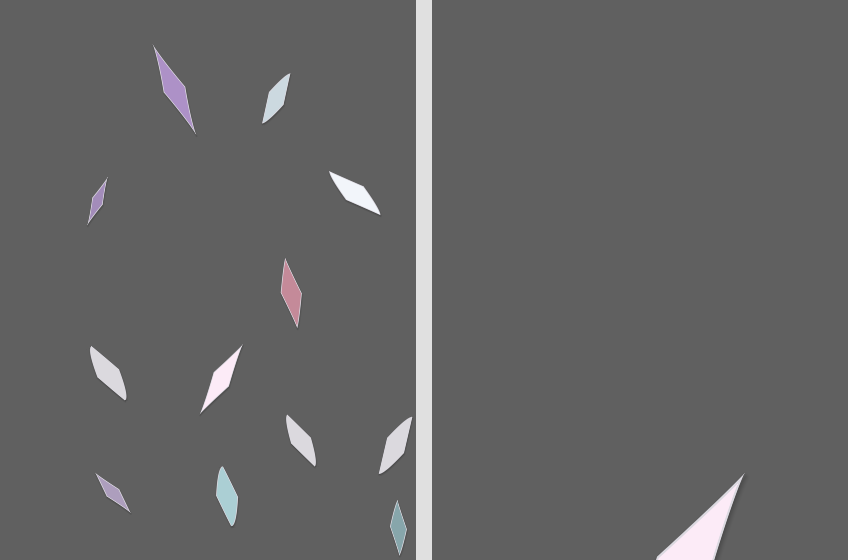
Left, the full canvas; right, a detail of the centre.
A WebGL 2 fragment shader for this background:

```glsl
#version 300 es
precision highp float;

uniform vec2 u_resolution;
out vec4 fragColor;

#define PETAL_COUNT 12
#define BACKGROUND vec3(0.378)
#define RIM_COLOR vec3(0.86, 0.85, 0.88)
#define RIM_WIDTH 0.0013
#define SHADOW_OFFSET vec2(0.0006, -0.0022)
#define SHADOW_BLUR 0.0035
#define SHADOW_STRENGTH 0.3
#define LEAN 0.15
#define TILT_JITTER 0.25

const vec3 PALETTE[PETAL_COUNT] = vec3[PETAL_COUNT](
    vec3(0.68, 0.62, 0.74), vec3(0.95, 0.96, 0.98), vec3(0.86, 0.85, 0.87),
    vec3(0.68, 0.57, 0.78), vec3(0.86, 0.85, 0.87), vec3(0.53, 0.65, 0.67),
    vec3(0.77, 0.54, 0.60), vec3(0.67, 0.81, 0.83), vec3(0.64, 0.55, 0.73),
    vec3(0.86, 0.85, 0.87), vec3(0.80, 0.85, 0.88), vec3(0.99, 0.92, 0.97));

float hash(float n) {
    return fract(sin(n * 91.7) * 437.5);
}

// Low-discrepancy scatter, denser towards the right and the bottom
vec2 petalCenter(float id) {
    vec2 cell = fract(vec2(0.44, 0.63) + id * vec2(0.7549, 0.5698));
    vec2 center = vec2(0.96, 0.92) * pow(cell, vec2(0.8, 1.6));
    center.y += 0.05;
    center.x -= LEAN * (center.y - 0.2);
    return center;
}

// Signed distance to an upright petal; opposite quadrants share a curve
float petalDistance(vec2 p, float halfLength, float bulge) {
    float halfWidth = halfLength * mix(0.2, 0.36, bulge);
    p.y += 0.2 * p.x;
    float curve = p.x * p.y < 0.0 ? mix(1.35, 0.5, bulge) : mix(1.3, 0.95, bulge);
    float along = abs(p.y) / halfLength;
    if (along > 1.0) return length(vec2(p.x, abs(p.y) - halfLength));

    float taper = max(1.0 - along, 0.001);
    float profile = halfWidth * pow(taper, curve);
    float slope = curve * profile / (taper * halfLength);
    return (abs(p.x) - profile) / sqrt(1.0 + slope * slope);
}

void main() {
    float pixel = 1.0 / u_resolution.y;
    vec2 uv = gl_FragCoord.xy * pixel;
    float aspect = u_resolution.x * pixel;
    vec3 color = BACKGROUND;

    for (int i = 0; i < PETAL_COUNT; i++) {
        float id = float(i + 1);

        // Size, fullness and direction of this petal
        float vigor = fract(id * 0.618 + 0.5);
        float halfLength = 0.045 + 0.02 * vigor + 0.04 * pow(vigor, 16.0);
        float bulge = 4.0 * vigor * (1.0 - vigor);
        float tilt = 1.0 - 0.13 * id + TILT_JITTER * (2.0 * hash(id) - 1.0);
        float c = cos(tilt), s = sin(tilt);
        mat2 toLocal = mat2(c, -s, s, c);

        vec2 offset = uv - petalCenter(id) * vec2(aspect, 1.0);
        float dist = petalDistance(toLocal * offset, halfLength, bulge);
        float shadowDist = petalDistance(toLocal * (offset - SHADOW_OFFSET),
                                         halfLength, bulge);

        // Soft shadow, pale rim, then the flat fill
        float shadow = 1.0 - smoothstep(-SHADOW_BLUR, SHADOW_BLUR, shadowDist);
        float body = 1.0 - smoothstep(-0.6 * pixel, 0.6 * pixel, dist);
        float fill = 1.0 - smoothstep(-0.6 * pixel, 0.6 * pixel, dist + RIM_WIDTH);
        color *= 1.0 - SHADOW_STRENGTH * shadow;
        color = mix(color, mix(RIM_COLOR, PALETTE[i], fill), body);
    }

    fragColor = vec4(color, 1.0);
}
```
